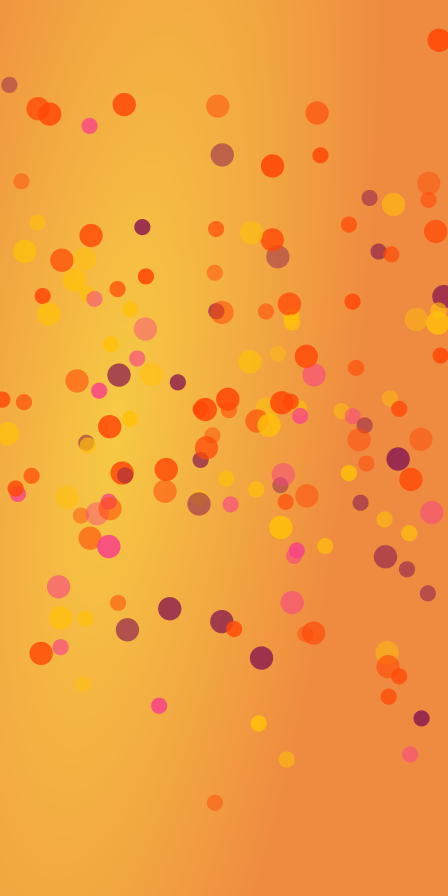
Write a WebGL 1 fragment shader that draws this background.

```glsl
precision highp float;

// Warm confetti: a tall, slightly tilted yellow glow fades into orange, with
// translucent round dots in four colours scattered over it by a hash.
// Lengths are in canvas widths, so the canvas is 1 wide and 2 high.

uniform vec2 u_resolution;

const int DOT_COUNT = 155;
const float SMALL_RADIUS = 0.018;
const float LARGE_RADIUS = 0.026;

const vec3 ORANGE = vec3(0.937, 0.545, 0.250);
const vec3 YELLOW = vec3(0.968, 0.790, 0.265);

// Pseudo-random value in 0..1 for a dot index and a property number.
float hash(float index, float property) {
    vec3 p = fract(vec3(index, property, index) * vec3(0.1031, 0.1030, 0.0973));
    p += dot(p, p.yzx + 33.33);
    return fract((p.x + p.y) * p.z);
}

// Elliptical gradient whose long axis leans a little to the right.
vec3 glow(vec2 p, vec2 center, vec2 radii, float lean) {
    vec2 d = p - center;
    d.x -= lean * d.y;
    float t = clamp(length(d / radii), 0.0, 1.0);
    return mix(YELLOW, ORANGE, t);
}

// Picks red-orange, amber, pink or plum, in falling shares.
vec3 dotColor(float pick) {
    if (pick < 0.36) return vec3(1.00, 0.29, 0.03);
    if (pick < 0.59) return vec3(1.00, 0.75, 0.04);
    if (pick < 0.80) return vec3(0.97, 0.27, 0.52);
    return vec3(0.54, 0.10, 0.31);
}

// Even across the width, crowded towards the middle of the height.
vec2 dotCenter(float index) {
    float x = hash(index, 1.0);
    float offset = hash(index, 2.0) + hash(index, 3.0) - 1.0;
    return vec2(x, 1.05 + 0.92 * offset);
}

// Coverage of a disc with an edge softened over one pixel.
float disc(vec2 p, vec2 center, float radius, float pixel) {
    return clamp((radius - length(p - center)) / pixel + 0.5, 0.0, 1.0);
}

void main() {
    float pixel = 1.0 / u_resolution.x;
    vec2 p = gl_FragCoord.xy * pixel;

    vec3 color = glow(p, vec2(0.26, 1.06), vec2(0.53, 2.0), 0.13);

    // Layer the dots, each with its own place, size, tint and opacity.
    for (int i = 0; i < DOT_COUNT; i++) {
        float index = float(i) + 1.0;
        float radius = mix(SMALL_RADIUS, LARGE_RADIUS, step(0.58, hash(index, 4.0)));
        float opacity = mix(0.45, 0.9, hash(index, 5.0));
        float coverage = disc(p, dotCenter(index), radius, pixel);
        color = mix(color, dotColor(hash(index, 6.0)), coverage * opacity);
    }

    gl_FragColor = vec4(color, 1.0);
}
```
